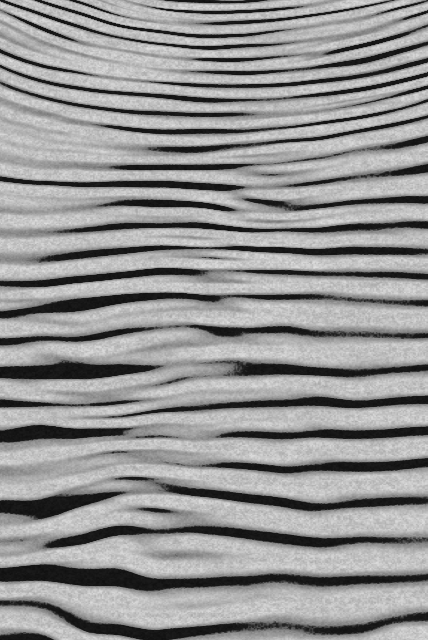
Write a Shadertoy shader that draws this texture.

```glsl
const float TAU = 6.2832;
const float SHADOW = 0.085;
const float SAND = 0.765;

float hash(vec2 p) {
    vec3 q = fract(vec3(p.xyx) * 0.1031);
    q += dot(q, q.yzx + 33.33);
    return fract((q.x + q.y) * q.z);
}

float noise(vec2 p) {
    vec2 cell = floor(p), f = fract(p);
    f = f * f * (3.0 - 2.0 * f);
    float low = mix(hash(cell), hash(cell + vec2(1, 0)), f.x);
    float high = mix(hash(cell + vec2(0, 1)), hash(cell + vec2(1, 1)), f.x);
    return mix(low, high, f.y);
}

float bump(float x, float width) {
    return exp(-x * x / (width * width));
}

// Ripple with a slightly steeper side facing the viewer
float ripple(float phase) {
    float a = TAU * phase;
    return cos(a + 0.3 * sin(a));
}

// Ripple count from the bottom edge; spacing shrinks with distance
float perspectivePhase(float y) {
    return -log(max(1.0 - 0.78 * y, 0.05)) / 0.055;
}

// Horizontal position of the trough that runs through the dune
float troughLine(float y) {
    return mix(0.06, 0.36, smoothstep(0.36, 0.95, y));
}

// Positive inside shadow, negative on lit sand
float shadowDepth(vec2 uv) {
    float side = uv.x - troughLine(uv.y);
    float far = smoothstep(0.55, 1.0, uv.y);
    float bend = 0.55 * side * side * far;
    float phase = perspectivePhase(uv.y - bend);

    // Slow sideways wandering of the crests
    float drift = noise(vec2(uv.x * 4.0, phase * 0.3));
    float wander = noise(vec2(uv.x * 7.0 + 31.0, phase * 0.45));
    float wiggle = noise(vec2(uv.x * 16.0, phase * 0.9 + 57.0));
    phase += 0.8 * drift + 0.16 * wiggle;

    // Crossing wave trains create forks and tapered ends
    float regular = smoothstep(0.08, 0.36, side);
    float trough = bump(side, 0.11);
    float patches = noise(vec2(uv.x * 5.0 + 11.0, phase * 0.4));
    float fan = bump(side - 0.16, 0.15) * (1.0 - 0.8 * far);
    float mainWave = ripple(phase) * mix(0.62, 0.95, max(regular, trough));
    float crossWave = ripple(phase * 1.22 + uv.x * 1.7 + wander)
        * mix(0.75, 0.22, regular) * (0.35 + patches) * (1.0 - 0.5 * trough);
    float fineWave = ripple(phase * 2.1 - uv.x * 1.8 + 0.8 * wander)
        * (0.12 + 0.5 * fan) * (1.0 - 0.7 * far);
    float broadWave = ripple(phase * 0.5) * trough
        * (1.0 - smoothstep(0.4, 0.65, uv.y)) * 0.6;

    // Shadows widen in the trough and thin out on the bright slope
    float bias = 0.38 * trough + 0.5 * (patches - 0.5);
    bias -= 0.55 * bump(side + 0.13, 0.09) * far;
    bias -= 0.15 * smoothstep(0.05, 0.25, -side);
    return mainWave + crossWave + fineWave + broadWave + bias - 0.58;
}

// Sand grains, slightly wider than tall
float sandGrain(vec2 uv) {
    float coarse = noise(uv * vec2(210.0, 290.0));
    float fine = noise(uv * vec2(430.0, 510.0) + 73.0);
    return 0.45 * coarse + 0.55 * fine - 0.5;
}

void mainImage(out vec4 fragColor, in vec2 fragCoord) {
    vec2 uv = fragCoord / iResolution.y;
    float grain = sandGrain(uv);
    float depth = shadowDepth(uv) + 0.28 * grain;

    // Lit slopes darken gently toward each shadow edge
    float streaks = noise(vec2(uv.x * 12.0, uv.y * 130.0)) - 0.5;
    float lit = SAND - 0.24 * smoothstep(-1.25, 0.0, depth);
    lit += 0.06 * streaks + 0.2 * grain;
    float dark = SHADOW + 0.06 * grain;
    float shade = mix(lit, dark, smoothstep(-0.16, 0.17, depth));
    fragColor = vec4(vec3(clamp(shade, 0.0, 1.0)), 1.0);
}
```
